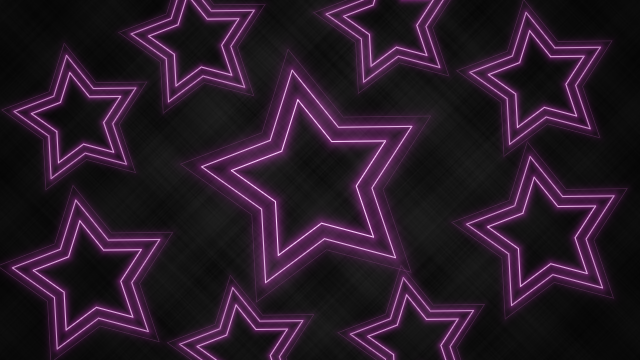
A WebGL 1 fragment shader for this background:

```glsl
precision highp float;
// Neon star outlines glowing over a dark diagonal plaid cloth.
// Each star is one folded segment distance, drawn at three nested scales;
// the cloth is two crossed sets of soft bands and stretched noise threads.

uniform vec2 u_resolution;

#define STAR_COUNT 9
#define TILT 0.19            // common star rotation, radians
#define NOTCH 0.525          // notch radius relative to tip radius
#define INNER_SCALE 0.733
#define OUTER_SCALE 1.19
#define LINE_HALF 0.0015     // half width of a bright line
#define GLOW_SIZE 0.052      // glow reach relative to star radius
#define BAND_PERIOD 0.21     // plaid repeat along each diagonal
#define GLOW_COLOR vec3(0.36, 0.08, 0.345)
#define LINE_COLOR vec3(0.96, 0.80, 0.96)
#define FAINT_COLOR vec3(0.40, 0.23, 0.39)

const float PI = 3.14159;

float hash(vec2 p) {
    vec3 q = fract(p.xyx * 0.1031);
    q += dot(q, q.yzx + 33.33);
    return fract((q.x + q.y) * q.z);
}

float noise(vec2 p) {
    vec2 i = floor(p);
    vec2 f = fract(p);
    f = f * f * (3.0 - 2.0 * f);
    return mix(mix(hash(i), hash(i + vec2(1.0, 0.0)), f.x),
               mix(hash(i + vec2(0.0, 1.0)), hash(i + 1.0), f.x), f.y);
}

// Soft band with fine threads running along the y axis
float weave(vec2 p) {
    float band = 0.5 - 0.5 * cos(2.0 * PI * p.x / BAND_PERIOD);
    float threads = noise(p * vec2(260.0, 7.0));
    float stripes = noise(p * vec2(70.0, 3.0) + 40.0);
    return 0.4 * band + 0.35 * threads + 0.25 * stripes;
}

vec3 cloth(vec2 p) {
    vec2 q = p - vec2(0.0, 0.037);
    vec2 d = vec2(q.x + q.y, q.x - q.y) * 0.7071;
    float fabric = weave(d) + weave(d.yx + vec2(0.0, 9.0));
    float vignette = 1.0 - 0.6 * smoothstep(0.2, 1.05, length(p * vec2(1.0, 1.1)));
    return vec3(0.022 + 0.062 * fabric) * vignette;
}

// Distance to the outline of a five-pointed star of unit tip radius
float starOutline(vec2 p) {
    float sector = 2.0 * PI / 5.0;
    float angle = atan(p.x, p.y) + TILT;
    angle = abs(mod(angle + 0.5 * sector, sector) - 0.5 * sector);
    vec2 q = length(p) * vec2(sin(angle), cos(angle));
    vec2 tip = vec2(0.0, 1.0);
    vec2 edge = NOTCH * vec2(sin(0.5 * sector), cos(0.5 * sector)) - tip;
    float t = clamp(dot(q - tip, edge) / dot(edge, edge), 0.0, 1.0);
    return length(q - tip - edge * t);
}

float stroke(float dist, float halfWidth, float pixel) {
    return clamp(0.5 + (halfWidth - dist) / pixel, 0.0, 1.0);
}

float halo(float dist, float reach) {
    return exp(-pow(dist / reach, 1.3));
}

// One star: two glowing outlines and a faint outer one
vec3 addStar(vec3 color, vec2 p, float radius, float pixel) {
    float inner = starOutline(p / (radius * INNER_SCALE)) * radius * INNER_SCALE;
    float middle = starOutline(p / radius) * radius;
    float outer = starOutline(p / (radius * OUTER_SCALE)) * radius * OUTER_SCALE;

    float reach = radius * GLOW_SIZE;
    float glow = halo(inner, reach) + 0.9 * halo(middle, reach) + 0.2 * halo(outer, reach);
    color += GLOW_COLOR * glow;

    float strength = clamp(0.35 + 2.1 * radius, 0.0, 1.0);
    color = mix(color, FAINT_COLOR, 0.6 * stroke(outer, 0.5 * LINE_HALF, pixel));
    color = mix(color, LINE_COLOR, 0.85 * strength * stroke(middle, LINE_HALF, pixel));
    return mix(color, LINE_COLOR, strength * stroke(inner, LINE_HALF, pixel));
}

void main() {
    vec2 p = (gl_FragCoord.xy - 0.5 * u_resolution) / u_resolution.y;
    float pixel = 1.0 / u_resolution.y;

    // Star centres (xy) and radii (z), the large one first
    vec3 stars[STAR_COUNT];
    stars[0] = vec3(-0.0185, -0.002, 0.3125);
    stars[1] = vec3(-0.670, 0.168, 0.181);
    stars[2] = vec3(-0.343, 0.383, 0.183);
    stars[3] = vec3(0.199, 0.438, 0.183);
    stars[4] = vec3(0.609, 0.275, 0.194);
    stars[5] = vec3(0.625, -0.150, 0.219);
    stars[6] = vec3(0.266, -0.451, 0.183);
    stars[7] = vec3(-0.208, -0.479, 0.183);
    stars[8] = vec3(-0.637, -0.271, 0.219);

    vec3 color = cloth(p);
    for (int i = 0; i < STAR_COUNT; i++) {
        color = addStar(color, p - stars[i].xy, stars[i].z, pixel);
    }
    gl_FragColor = vec4(color, 1.0);
}
```
